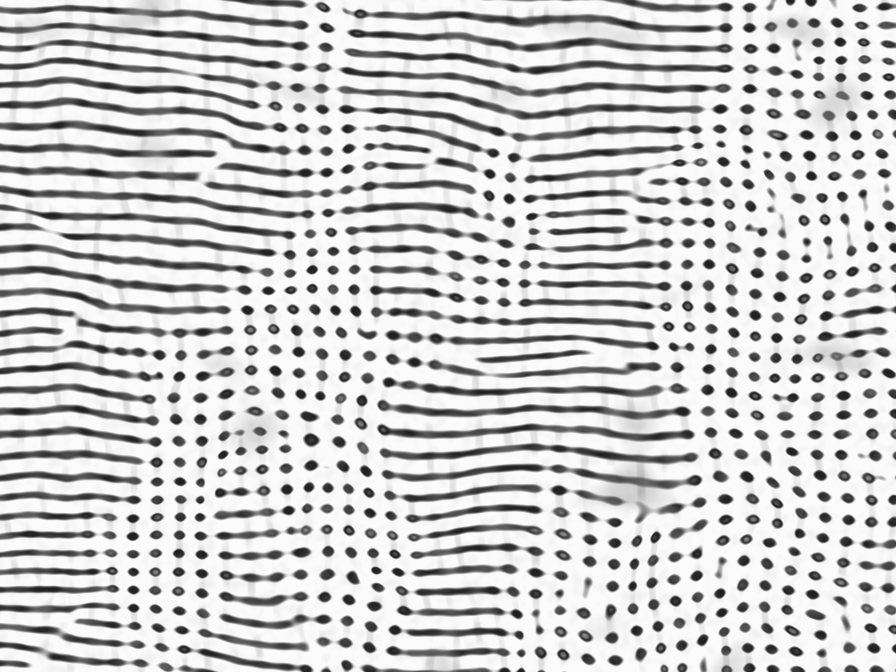
This pattern is drawn by a WebGL 2 fragment shader. Its source:

```glsl
#version 300 es
precision highp float;
// Wavy grey stripes that break up into rows of dots on a white ground.

uniform vec2 u_resolution;
out vec4 fragColor;

const float TAU = 6.2831853;
const float ROWS = 32.5;            // stripes per canvas height
const float COLUMNS = 28.5;         // dots per canvas height, along a stripe
const float TILT = 0.045;           // overall downward slope to the right
const float DEFECT_SCALE = 4.5;     // density of stripe dislocations
const float DEFECT_BIAS = 0.17;     // higher gives fewer dislocations
const float DOT_THRESHOLD = 0.5;    // higher gives smaller dots
const vec2 BEADING = vec2(0.07, 0.88); // break-up in stripe and dot regions
const vec2 INK_RAMP = vec2(0.06, 0.96); // field values from ground to full ink
const float GROUND = 0.985;
const float INK_DARK = 0.13;
const float INK_LIGHT = 0.36;

vec2 hashGradient(ivec2 cell) {
    uint h = uint(cell.x) * 1597334677u ^ uint(cell.y) * 3812015801u;
    h = (h ^ (h >> 16)) * 2246822519u;
    h = (h ^ (h >> 13)) * 3266489917u;
    h ^= h >> 16;
    float angle = TAU * float(h & 65535u) / 65536.0;
    return vec2(cos(angle), sin(angle));
}

float gradientNoise(vec2 p) {
    vec2 base = floor(p);
    vec2 f = p - base;
    ivec2 cell = ivec2(base);
    vec2 w = f * f * f * (f * (f * 6.0 - 15.0) + 10.0);
    float a = dot(hashGradient(cell), f);
    float b = dot(hashGradient(cell + ivec2(1, 0)), f - vec2(1, 0));
    float c = dot(hashGradient(cell + ivec2(0, 1)), f - vec2(0, 1));
    float d = dot(hashGradient(cell + ivec2(1, 1)), f - vec2(1, 1));
    return mix(mix(a, b, w.x), mix(c, d, w.x), w.y);
}

// Complex envelope: its zeros are points where a stripe starts or ends.
vec2 defectField(vec2 p) {
    return vec2(gradientNoise(p) + DEFECT_BIAS, gradientNoise(p + vec2(37.4, 11.6)));
}

// Cosine wave with the envelope's phase, fading at its zeros.
float defectWave(float turns, vec2 envelope) {
    float strength = smoothstep(0.0, 0.1, length(envelope));
    return strength * cos(TAU * turns + atan(envelope.y, envelope.x));
}

// Vertical bands of dots, more common to the right and below.
float dotRegion(vec2 p) {
    float bands = gradientNoise(p * vec2(4.6, 1.9) + vec2(5.3, 8.7));
    float patches = 0.5 * gradientNoise(p * vec2(9.0, 6.0) + 21.4);
    float trend = 0.42 * (p.x - 0.67) - 0.3 * (p.y - 0.5);
    return smoothstep(-0.16, 0.24, bands + patches + trend);
}

void main() {
    vec2 p = gl_FragCoord.xy / u_resolution.y;

    // Shared undulation of neighbouring stripes
    float bend = 0.022 * gradientNoise(p * vec2(5.2, 2.4) + 3.7)
               + 0.035 * gradientNoise(p * vec2(2.1, 1.5) + 14.2)
               + 0.004 * gradientNoise(p * vec2(19.0, 9.0) + 31.5);
    float rowPosition = p.y + TILT * p.x + bend;
    float columnPosition = p.x + 0.05 * p.y
                         + 0.018 * gradientNoise(p * vec2(4.0, 7.0) + 52.8);

    // Stripes, and the beading that cuts them into dots
    float stripes = defectWave(ROWS * rowPosition, defectField(p * DEFECT_SCALE + 0.35));
    float beads = defectWave(COLUMNS * columnPosition, defectField(p * 5.5 + 73.2));
    float grain = gradientNoise(p * vec2(17.0, 24.0) + 9.1);
    float region = dotRegion(p);
    float beading = mix(BEADING.x, BEADING.y, region) + 0.3 * grain * region;
    float field = stripes + beading * (beads - DOT_THRESHOLD);
    field += 0.12 * gradientNoise(p * 38.0 + 4.6);

    // Ink: uneven darkness, with paler cores in some features
    float shade = gradientNoise(p * vec2(26.0, 34.0) + 61.3);
    float ink = mix(INK_DARK, INK_LIGHT, clamp(0.5 + 1.3 * shade - 0.25 * region, 0.0, 1.0));
    float core = smoothstep(1.0, 1.4, field);
    ink += 0.28 * core * smoothstep(0.0, 0.35, gradientNoise(p * 13.0 + 83.7));

    // Ground: faint ghost marks between stripes and sparse smoky patches
    float ghost = smoothstep(0.3, 0.95, beads) * smoothstep(-0.1, 0.4, grain);
    float smoke = smoothstep(0.28, 0.6, gradientNoise(p * vec2(7.0, 10.0) + 44.9));
    float mottle = max(gradientNoise(p * 55.0 + 17.3), 0.0);
    float ground = GROUND - 0.1 * ghost - 0.16 * smoke - 0.07 * mottle;

    float coverage = smoothstep(INK_RAMP.x, INK_RAMP.y, field);
    float tone = mix(ground, ink, coverage * (1.0 - 0.25 * smoke));
    fragColor = vec4(vec3(clamp(tone, 0.0, 1.0)), 1.0);
}
```
